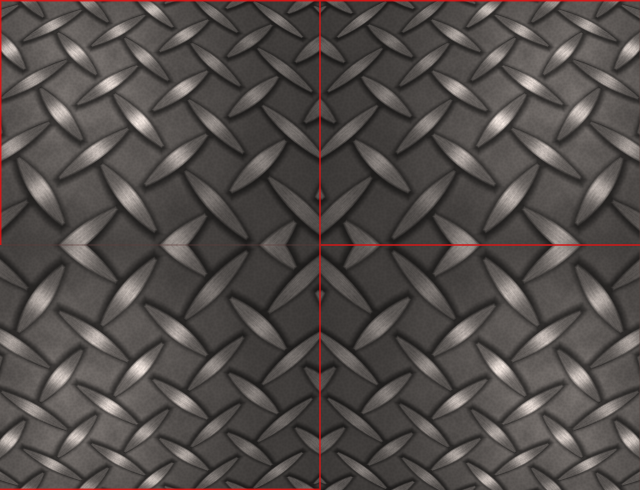
Write a Shadertoy shader that draws this texture.

```glsl
// Worn steel tread plate in perspective, mirrored into a 2 x 2 block of tiles with thin red borders.
// Each tile is projected to a plane where two interleaved lattices of crossed lens-shaped lugs lie;
// soft light, brushed highlights, shadows and layered wear are then added. Lengths are canvas heights.

// Perspective: lug spacing grows linearly with depth down the tile
const float VANISH_X = 0.438;
const float SPACING_TOP = 0.122;
const float SPACING_GROWTH = 0.13;
const float ROW_SCALE = 1.322;
const float ROW_OFFSET = 7.52;
const float ROW_TILT = 0.078;
const float COLUMN_SQUEEZE = 0.985;
const vec2 LATTICE_SHIFT = vec2(0.545, 0.5);

// Lug shape, in lattice units
const float LENS_HALF_LENGTH = 0.58;
const float LUG_HALF_LENGTH = 0.51;
const float LUG_HALF_WIDTH = 0.104;
const float SHADOW_DROP = 0.03;
const float SHADOW_REACH = 0.085;
const float SHADOW_DEPTH = 0.55;

// Light and colour
const vec2 LIGHT_CENTRE = vec2(0.16, 0.18);
const vec2 LIGHT_SIZE = vec2(0.26, 0.28);
const vec3 STEEL_TINT = vec3(1.0, 0.95, 0.92);
const float PLATE_DARK = 0.232;
const float PLATE_LIT = 0.42;
const float LUG_DARK = 0.315;
const float LUG_LIT = 0.36;
const vec3 BORDER_RED = vec3(0.90, 0.07, 0.07);
const vec3 SEAM_DULL = vec3(0.38, 0.23, 0.22);
const float BORDER_HALF = 0.0014;
const float SEAM_HALF = 0.0006;

float hash(vec2 p) {
    return fract(sin(dot(p, vec2(127.1, 311.7))) * 43758.5);
}

// Distance to the nearest jittered cell point
float cellular(vec2 p) {
    vec2 cell = floor(p);
    float nearest = 2.0;
    for (int j = -1; j <= 1; j++)
    for (int i = -1; i <= 1; i++) {
        vec2 c = cell + vec2(i, j);
        vec2 point = c + vec2(hash(c), hash(c + 19.3));
        nearest = min(nearest, distance(p, point));
    }
    return nearest;
}

// Layered, warped sines in about -1..1
float mottle(vec2 p) {
    float sum = 0.0, gain = 0.5;
    for (int i = 0; i < 5; i++) {
        sum += gain * sin(p.x + 1.7 * sin(p.y)) * cos(p.y + 1.3 * sin(p.x * 0.8));
        p = mat2(1.5, 1.1, -1.1, 1.5) * p + 2.3;
        gain *= 0.62;
    }
    return sum;
}

// Lens with blunt tips; x runs along the lug, y across it
float lugDistance(vec2 p) {
    float radius = (LENS_HALF_LENGTH * LENS_HALF_LENGTH + LUG_HALF_WIDTH * LUG_HALF_WIDTH)
                 / (2.0 * LUG_HALF_WIDTH);
    float lens = length(vec2(p.x, abs(p.y) + radius - LUG_HALF_WIDTH)) - radius;
    return max(lens, abs(p.x) - LUG_HALF_LENGTH);
}

float line(float dist, float halfWidth, float px) {
    return clamp((halfWidth - abs(dist)) / px + 0.5, 0.0, 1.0);
}

void mainImage(out vec4 fragColor, in vec2 fragCoord) {
    float px = 1.0 / iResolution.y;
    vec2 p = fragCoord * px;
    vec2 size = vec2(iResolution.x * px, 1.0);
    vec2 mid = 0.5 * size;
    vec2 tile = mid - abs(p - mid);   // from the outer corner towards the centre

    // Project the tile onto the lug lattice
    float depth = tile.y - ROW_TILT * (tile.x - VANISH_X);
    float spacing = SPACING_TOP + SPACING_GROWTH * depth;
    vec2 plane = vec2(COLUMN_SQUEEZE * (tile.x - VANISH_X) / spacing, ROW_SCALE / spacing - ROW_OFFSET);
    float soft = 0.8 * px / spacing;

    // Plate with blotches and fine pits
    vec2 fromLight = (tile - LIGHT_CENTRE) / LIGHT_SIZE;
    float light = exp(-dot(fromLight, fromLight));
    float wear = mottle(tile * 22.0);
    float grain = cellular(tile * 150.0) - 0.5;
    float shade = mix(PLATE_DARK, PLATE_LIT, light);
    shade *= 1.0 + wear * mix(0.05, 0.20, light) + 0.11 * grain;

    // Lugs: the second lattice is shifted by about half a cell and turned a quarter
    for (int k = 0; k < 2; k++) {
        float turn = k == 0 ? -1.0 : 1.0;
        vec2 q = plane - LATTICE_SHIFT * float(k);
        vec2 id = round(q);
        mat2 toLug = mat2(1.0, -turn, turn, 1.0) * 0.7071;
        vec2 a = toLug * (q - id);
        vec2 below = toLug * (q - id + vec2(0.0, SHADOW_DROP));
        float d = lugDistance(a);
        float shadow = 1.0 - smoothstep(-0.02, SHADOW_REACH, lugDistance(below));
        shade *= 1.0 - SHADOW_DEPTH * shadow;

        // Brushed face, bright across its middle
        float vary = hash(id + 7.0 * float(k));
        float along = (a.x - 0.12 * (vary - 0.5)) / 0.16;
        float brush = mottle(vec2(a.x * 7.0, a.y * 75.0) + 9.0 * vary);
        float face = mix(LUG_DARK, LUG_LIT, light) * (0.93 + 0.14 * vary);
        face += exp(-along * along) * mix(0.02, 0.48, sqrt(light)) * (0.7 + 0.5 * vary);
        face *= 1.0 + 0.09 * brush + 0.06 * wear + 0.10 * grain;
        face *= mix(0.60, 1.0, smoothstep(0.0, 0.03, -d));
        shade = mix(shade, face, 1.0 - smoothstep(-soft, soft, d));
    }
    vec3 colour = shade * STEEL_TINT;

    // Dull seams first, then the red borders over them
    float seam = max(line(p.y - mid.y, SEAM_HALF, px), line(p.x - size.x, SEAM_HALF, px));
    colour = mix(colour, SEAM_DULL, seam);
    float leftHalf = step(p.x, mid.x), upperHalf = step(mid.y, p.y);
    float blur = 1.3 * px;
    float border = max(line(p.x - mid.x, BORDER_HALF, blur), line(size.y - p.y - BORDER_HALF, BORDER_HALF, blur));
    border = max(border, line(p.y - mid.y, BORDER_HALF, blur) * (1.0 - leftHalf));
    border = max(border, line(p.x - BORDER_HALF, BORDER_HALF, blur) * upperHalf);
    border = max(border, line(p.y - BORDER_HALF, BORDER_HALF, blur) * leftHalf);
    fragColor = vec4(mix(colour, BORDER_RED, border), 1.0);
}
```
